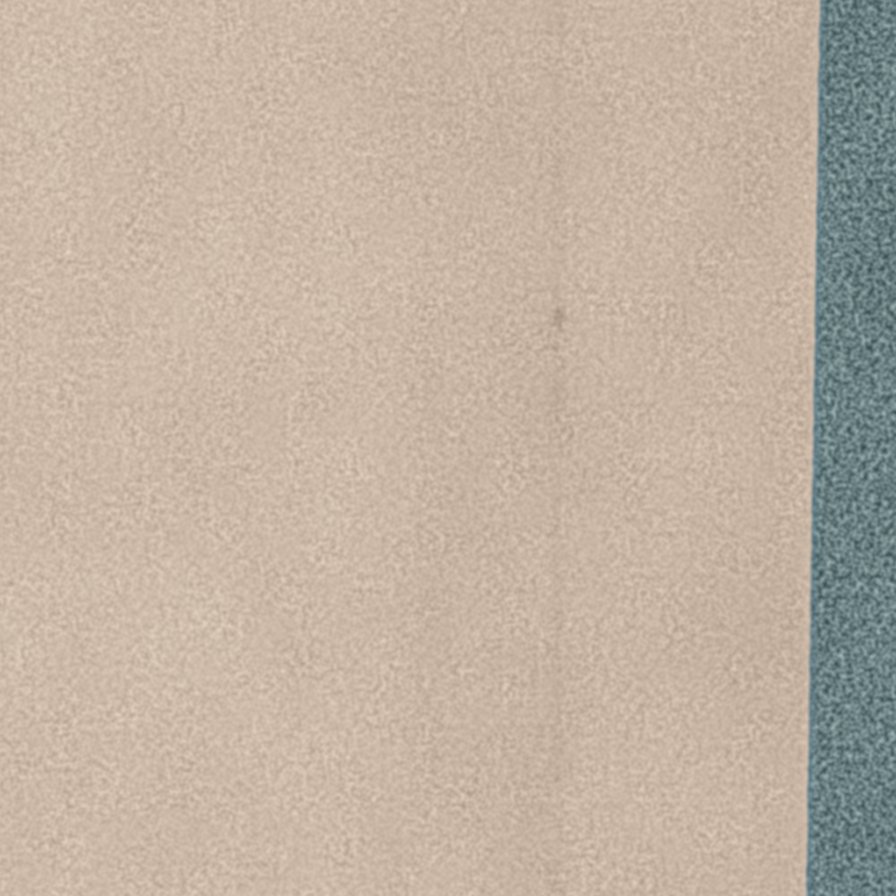
Write a three.js fragment shader that draws this texture.

```glsl
// Grainy beige woven cloth with a faint vertical seam and a teal band at the right.
varying vec2 vUv;

const vec3 BEIGE_LIGHT = vec3(0.802, 0.729, 0.660);
const vec3 BEIGE_DARK = vec3(0.772, 0.697, 0.630);
const vec3 TEAL = vec3(0.415, 0.500, 0.507);
const vec3 FRINGE_BLUE = vec3(0.36, 0.49, 0.56);
const vec3 FRINGE_PALE = vec3(0.83, 0.755, 0.685);

const float EDGE_BOTTOM = 0.900;    // band edge at the foot of the canvas
const float EDGE_LEAN = 0.015;      // its shift to the right at the top
const float EDGE_SOFTNESS = 0.003;
const float FRINGE_WIDTH = 0.006;
const float SEAM_X = 0.622;
const float SEAM_WIDTH = 0.006;
const vec2 SPECK = vec2(0.624, 0.645);
const float GRAIN_SCALE = 125.0;    // grain cells across the canvas
const float BEIGE_GRAIN = 0.070;
const float TEAL_GRAIN = 0.190;
const float MOTTLE = 0.022;

vec2 hashGradient(vec2 cell) {
  vec3 p = fract(vec3(cell.xyx) * vec3(0.1031, 0.1030, 0.0973));
  p += dot(p, p.yzx + 33.33);
  float angle = 6.2832 * fract((p.x + p.y) * p.z);
  return vec2(cos(angle), sin(angle));
}

float gradientNoise(vec2 p) {
  vec2 i = floor(p);
  vec2 f = p - i;
  vec2 u = f * f * f * (f * (f * 6.0 - 15.0) + 10.0);
  float a = dot(hashGradient(i), f);
  float b = dot(hashGradient(i + vec2(1.0, 0.0)), f - vec2(1.0, 0.0));
  float c = dot(hashGradient(i + vec2(0.0, 1.0)), f - vec2(0.0, 1.0));
  float d = dot(hashGradient(i + vec2(1.0, 1.0)), f - vec2(1.0, 1.0));
  return mix(mix(a, b, u.x), mix(c, d, u.x), u.y);
}

// Fine grain: octaves turned against each other to hide the lattice.
float grain(vec2 p) {
  const mat2 TURN = mat2(0.8, 0.6, -0.6, 0.8);
  float sum = 0.0;
  vec2 q = p * GRAIN_SCALE + 17.0;
  for (int octave = 0; octave < 2; octave++) {
    sum += gradientNoise(q);
    q = TURN * q * 1.55 + 41.0;
  }
  return sum;
}

// Broad, slightly upright stains and smaller blotches.
float mottle(vec2 p) {
  return gradientNoise(p * vec2(9.0, 5.0) + 60.0)
       + 0.6 * gradientNoise(p * vec2(26.0, 21.0) + 90.0);
}

vec3 beigeCloth(vec2 p, float fineGrain) {
  float shade = 0.75 * smoothstep(0.30, 0.61, p.x)
              - 0.20 * smoothstep(SEAM_X, SEAM_X + 0.02, p.x)
              + 0.40 * smoothstep(0.72, 0.90, p.x) * (1.0 - 0.4 * p.y);
  vec3 color = mix(BEIGE_LIGHT, BEIGE_DARK, shade);
  color += MOTTLE * mottle(p) * vec3(0.9, 1.0, 1.05);

  // The grain is stronger in some patches than in others.
  float patchiness = 1.0 + 0.8 * gradientNoise(p * 22.0 + 130.0);
  color += BEIGE_GRAIN * patchiness * fineGrain;

  // Faint broken seam with one dark speck.
  float seam = exp(-pow((p.x - SEAM_X) / SEAM_WIDTH, 2.0));
  float broken = clamp(0.5 + gradientNoise(vec2(3.0, p.y * 24.0)), 0.0, 1.0);
  color -= 0.030 * seam * broken;
  vec2 toSpeck = (p - SPECK) / vec2(0.006, 0.010);
  return color - 0.10 * exp(-dot(toSpeck, toSpeck));
}

vec3 tealBand(vec2 p, float fineGrain) {
  vec3 color = TEAL + 0.035 * mottle(p + 5.0);
  return color + TEAL_GRAIN * fineGrain * vec3(1.0, 0.97, 0.95);
}

void main() {
  float ripple = 0.0015 * gradientNoise(vec2(vUv.y * 40.0, 7.3));
  float edgeDistance = vUv.x - EDGE_BOTTOM - EDGE_LEAN * vUv.y - ripple;
  float fineGrain = grain(vUv);
  vec3 beige = beigeCloth(vUv, fineGrain);
  vec3 teal = tealBand(vUv, fineGrain);

  // Pale and bluish fringes on either side of the edge.
  float fringe = exp(-pow(edgeDistance / FRINGE_WIDTH, 2.0));
  beige = mix(beige, FRINGE_PALE, 0.5 * fringe);
  teal = mix(teal, FRINGE_BLUE, 0.6 * fringe);

  float band = smoothstep(-EDGE_SOFTNESS, EDGE_SOFTNESS, edgeDistance);
  gl_FragColor = vec4(mix(beige, teal, band), 1.0);
}
```
